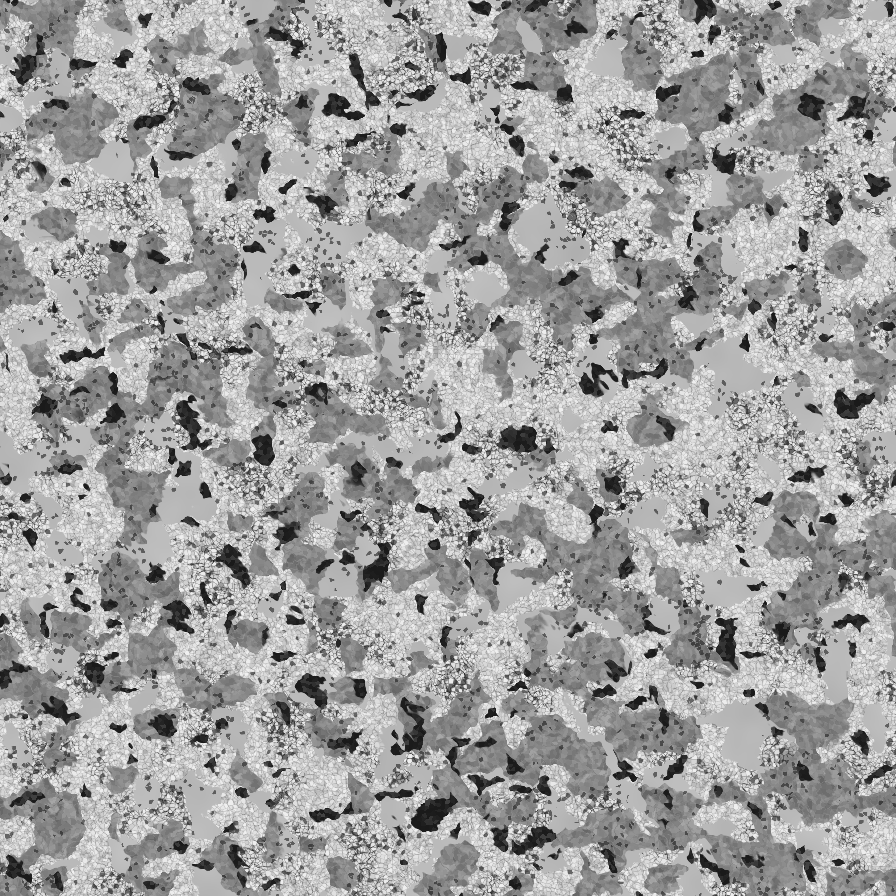
This texture is drawn by a three.js fragment shader. Its source:

```glsl
// Speckled grey granite: a pale, finely crackled ground carrying flat feldspar
// flakes, clustered mottled quartz and small black mica grains. Each mineral is
// a random choice of cells in cellular noise, made ragged by layered sines.

#define QUARTZ_SCALE 36.0
#define QUARTZ_SHARE 0.34
#define FLAKE_SCALE 33.0
#define FLAKE_SHARE 0.21
#define MICA_SCALE 62.0
#define MICA_SHARE 0.10
#define CRACKLE_SCALE 112.0
#define GRIT_SCALE 215.0
#define RAGGEDNESS 0.0065
#define EDGE_SOFTNESS 0.0012

varying vec2 vUv;

const float GROUND_TONE = 0.94;
const float FLAKE_TONE = 0.725;
const float QUARTZ_TONE = 0.53;
const float MICA_TONE = 0.10;

// Random jitter (xy) and identity (z) of a cell
vec3 hash3(vec2 cell) {
  vec3 h = fract(cell.xyx * vec3(0.1031, 0.1030, 0.0973));
  h += dot(h, h.yxz + 33.33);
  return fract((h.xxy + h.yzz) * h.zyx);
}

mat2 turn(float angle) {
  float c = cos(angle), s = sin(angle);
  return mat2(c, s, -s, c);
}

// Slow cloudy variation, roughly -1 to 1
float clouds(vec2 p) {
  float sum = 0.0, amp = 1.0;
  for (int i = 0; i < 4; i++) {
    p = turn(1.1) * p * 1.85 + 2.7;
    sum += amp * sin(p.x + 0.8 * sin(p.y * 0.7)) * sin(p.y + 1.3);
    amp *= 0.65;
  }
  return sum;
}

// Small displacement that roughens the outlines
vec2 ragged(vec2 p) {
  vec2 offset = vec2(0.0);
  float freq = 75.0, amp = RAGGEDNESS;
  for (int i = 0; i < 4; i++) {
    p = turn(0.9) * p + 0.37;
    offset += amp * sin(freq * (p.yx + offset));
    freq *= 2.1;
    amp *= 0.5;
  }
  return offset;
}

// Cellular noise: gap to the cell border (x) and cell identity (y)
vec2 cells(vec2 p) {
  vec2 base = floor(p);
  float nearest = 8.0, second = 8.0, id = 0.0;
  for (int j = -1; j <= 1; j++) {
    for (int i = -1; i <= 1; i++) {
      vec2 cell = base + vec2(float(i), float(j));
      vec3 h = hash3(cell);
      float d = distance(p, cell + h.xy);
      second = min(second, max(d, nearest));
      if (d < nearest) { nearest = d; id = h.z; }
    }
  }
  return vec2(second - nearest, id);
}

// Soft mask of randomly chosen cells, clustered by the clouds
float grains(vec2 p, float scale, float share, float cluster, float shrink, float seed) {
  p *= scale;
  vec2 base = floor(p);
  float chosen = 2.0, other = 2.0;
  for (int j = -1; j <= 1; j++) {
    for (int i = -1; i <= 1; i++) {
      vec2 cell = base + vec2(float(i), float(j));
      vec3 h = hash3(cell + seed);
      vec2 centre = cell + h.xy;
      float d = distance(p, centre);
      float limit = share + cluster * clouds(centre / scale * 9.0 + seed);
      if (h.z < limit) chosen = min(chosen, d);
      else other = min(other, d);
    }
  }
  float soft = EDGE_SOFTNESS * scale;
  return smoothstep(shrink - soft, shrink + soft, other - chosen);
}

void main() {
  vec2 rough = vUv + ragged(vUv);
  vec2 crackle = cells((vUv + 0.6 * ragged(vUv * 1.7)) * CRACKLE_SCALE);
  vec2 grit = cells(vUv * GRIT_SCALE + 71.0);
  float soot = smoothstep(-0.3, 1.1, clouds(vUv * 19.0 + 5.0));

  // Pale ground with thin dark veins
  float veins = 1.0 - smoothstep(0.0, 0.26, crackle.x);
  float hairlines = 1.0 - smoothstep(0.0, 0.32, grit.x);
  float tone = GROUND_TONE - (veins + 0.8 * hairlines) * (0.13 + 0.22 * soot);
  tone -= 0.15 * grit.y;

  // Flat flakes, then mottled quartz
  float flakeTone = FLAKE_TONE + 0.02 * clouds(vUv * 12.0);
  tone = mix(tone, flakeTone, grains(rough, FLAKE_SCALE, FLAKE_SHARE, 0.06, 0.0, 17.0));
  float mottle = (crackle.y - 0.5) * smoothstep(0.0, 0.2, crackle.x);
  float quartzTone = QUARTZ_TONE + 0.19 * mottle + 0.09 * (grit.y - 0.5);
  tone = mix(tone, quartzTone, grains(rough, QUARTZ_SCALE, QUARTZ_SHARE, 0.22, 0.0, 43.0));

  // Sooty pepper and black mica
  float pepper = smoothstep(0.0, 0.2, grit.x) * step(0.985 - 0.17 * soot, grit.y);
  tone *= 1.0 - 0.5 * pepper;
  float micaTone = MICA_TONE + 0.16 * grit.y * grit.y;
  tone = mix(tone, micaTone, grains(rough, MICA_SCALE, MICA_SHARE, 0.05, 0.2, 89.0));

  gl_FragColor = vec4(vec3(clamp(tone, 0.0, 1.0)), 1.0);
}
```
